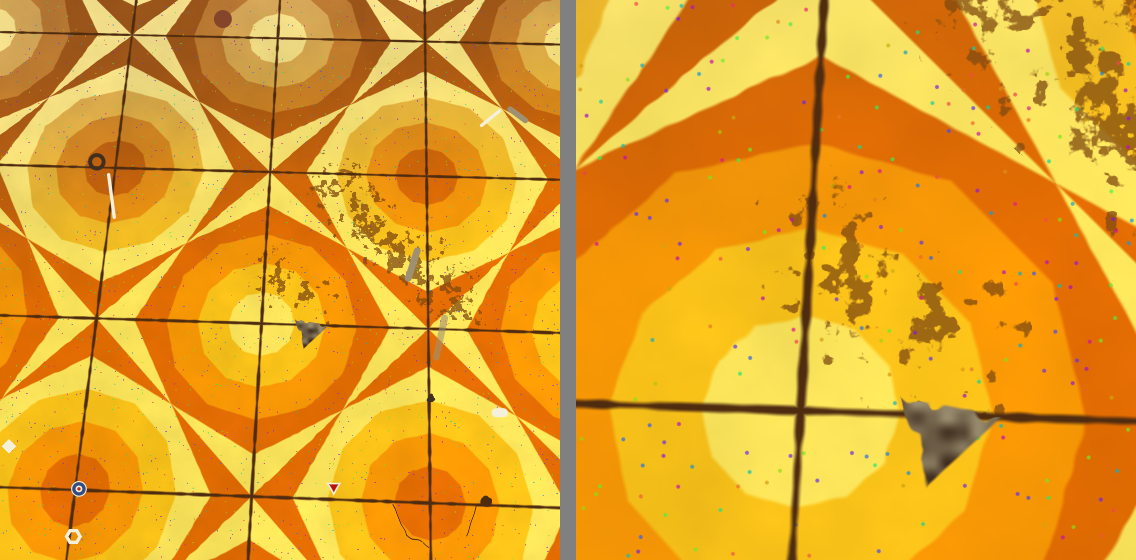
Left: the whole. Right: its middle third, enlarged.
Reproduce this pattern procedurally as a three.js fragment shader.

```glsl
// Worn amber floor tiles with nested polygon medallions, seen in mild perspective.
varying vec2 vUv;

const float PI = 3.14159265;
const float SOFT = 0.006;
const vec3 GROUT = vec3(0.31, 0.17, 0.06);
const vec3 WHITE = vec3(0.96, 0.94, 0.86);
const vec3 GREY = vec3(0.62, 0.57, 0.45);
const vec3 SOOT = vec3(0.25, 0.18, 0.12);

float hash(vec2 p) {
  return fract(sin(dot(p, vec2(127.1, 311.7))) * 43758.5453);
}

float noise(vec2 p) {
  vec2 i = floor(p), f = fract(p);
  f = f * f * (3.0 - 2.0 * f);
  return mix(mix(hash(i), hash(i + vec2(1, 0)), f.x),
             mix(hash(i + vec2(0, 1)), hash(i + 1.0), f.x), f.y);
}

float fbm(vec2 p) {
  float sum = 0.0, gain = 0.5;
  for (int i = 0; i < 4; i++) {
    sum += gain * noise(p);
    p = p * 2.03 + 17.0;
    gain *= 0.5;
  }
  return sum;
}

// Distances
float polygonRadius(vec2 p, float sides) {
  float sector = 2.0 * PI / sides;
  float a = mod(atan(p.y, p.x), sector) - 0.5 * sector;
  return length(p) * cos(a) / cos(0.5 * sector);
}

float segment(vec2 p, vec2 a, vec2 b) {
  vec2 d = b - a;
  return length(p - a - d * clamp(dot(p - a, d) / dot(d, d), 0.0, 1.0));
}

float edge(vec2 p, vec2 a, vec2 b) {
  return dot(p - a, normalize(vec2(b.y - a.y, a.x - b.x)));
}

float triangle(vec2 p, vec2 a, vec2 b, vec2 c) {
  return max(edge(p, a, b), max(edge(p, b, c), edge(p, c, a)));
}

vec3 paint(vec3 base, vec3 ink, float d, float soft) {
  return mix(ink, base, smoothstep(-soft, soft, d));
}

// Canvas to tile units; rows are counted downwards
vec2 floorCoord(vec2 p) {
  vec2 tilt = vec2(-0.00463, -0.05813);
  vec2 across = vec2(0.2582, 0.00551) - tilt.x * p;
  vec2 down = vec2(-0.04165, 0.21996) - tilt.y * p;
  vec2 r = p - vec2(0.2357, 0.0625);
  return vec2(r.x * down.y - r.y * down.x, across.x * r.y - across.y * r.x)
    / (across.x * down.y - across.y * down.x);
}

// Four glaze tones, 0 dark to 3 pale, dulled by fade
vec3 glaze(float k, float fade) {
  vec3 fresh = k < 0.5 ? vec3(0.90, 0.43, 0.01) : k < 1.5 ? vec3(0.98, 0.60, 0.02)
    : k < 2.5 ? vec3(0.99, 0.77, 0.10) : vec3(1.0, 0.91, 0.36);
  vec3 dull = k < 0.5 ? vec3(0.60, 0.33, 0.10) : k < 1.5 ? vec3(0.72, 0.47, 0.20)
    : k < 2.5 ? vec3(0.82, 0.64, 0.34) : vec3(0.95, 0.87, 0.54);
  return mix(fresh, dull, fade);
}

// Diamond cells alternate between dark and pale medallions
vec3 medallions(vec2 t, float fade) {
  vec2 cell = floor(vec2(t.x + t.y, t.x - t.y) * 0.5);
  vec2 p = t - vec2(cell.x + cell.y + 1.0, cell.x - cell.y);
  float invert = mod(cell.x + cell.y, 2.0);
  vec2 q = abs(p);
  float rim = max(q.x, q.y) + 0.54 * min(q.x, q.y) - 0.77;
  vec3 ground = glaze(3.0 - 3.0 * invert, fade);
  vec3 outer = glaze(3.0 * invert, fade);
  vec3 col = paint(ground, outer, q.x + q.y < 1.0 ? q.x + q.y - 1.0 : 0.0, 0.0001);
  col = mix(outer, ground, smoothstep(-SOFT, SOFT, 1.0 - q.x - q.y));
  col = paint(col, outer, rim, SOFT);
  float r = polygonRadius(p, 12.0);
  for (int i = 1; i < 4; i++) {
    float k = float(i);
    col = paint(col, glaze(mix(k, 3.0 - k, invert), fade), r - 0.76 + 0.187 * k, SOFT);
  }
  return col;
}

// Worn glaze, cracks and small coloured specks
vec3 wear(vec3 col, vec2 p) {
  float band = segment(p, vec2(0.59, 0.67), vec2(0.82, 0.46));
  float patchy = segment(p, vec2(0.49, 0.52), vec2(0.55, 0.46));
  float near = max(1.0 - band / 0.065, 0.7 - patchy / 0.08);
  float pits = fbm(p * 95.0) + 0.22 * clamp(near, 0.0, 1.0);
  col = mix(col, vec3(0.50, 0.29, 0.06), 0.75 * smoothstep(0.66, 0.74, pits) * step(0.0, near));
  vec2 bend = p + 0.006 * (noise(p * 60.0) - 0.5);
  float crack = min(segment(bend, vec2(0.703, 0.10), vec2(0.725, 0.043)),
    min(segment(bend, vec2(0.725, 0.043), vec2(0.766, 0.023)),
        segment(bend, vec2(0.853, 0.10), vec2(0.833, 0.043))));
  col = paint(col, GROUT, crack - 0.0008, 0.001);
  vec2 id = floor(p * 120.0);
  vec2 spot = fract(p * 120.0) - 0.2 - 0.6 * vec2(hash(id + 3.0), hash(id + 7.0));
  vec3 tint = 0.5 + 0.45 * cos(2.0 * PI * (hash(id + 11.0) + vec3(0.0, 0.33, 0.67)));
  float dotMask = step(0.86, hash(id)) * (1.0 - smoothstep(0.08, 0.2, length(spot)));
  return mix(col, tint, 0.7 * dotMask);
}

// Litter lying on the floor
vec3 litter(vec3 col, vec2 p) {
  float s = 0.0012;
  col = paint(col, SOOT, abs(length(p - vec2(0.173, 0.711)) - 0.012) - 0.0035, s);
  col = paint(col, WHITE, abs(polygonRadius(p - vec2(0.131, 0.042), 6.0) - 0.012) - 0.0035, s);
  float cap = length(p - vec2(0.141, 0.127));
  col = paint(paint(col, WHITE, cap - 0.014, s), vec3(0.2, 0.3, 0.5), abs(cap - 0.009) - 0.003, s);
  col = paint(col, vec3(0.75, 0.15, 0.1), cap - 0.003, s);
  col = paint(col, vec3(0.52, 0.27, 0.17), length(p - vec2(0.398, 0.966)) - 0.016, s);
  col = paint(col, WHITE, segment(p, vec2(0.886, 0.263), vec2(0.899, 0.263)) - 0.008, s);
  col = paint(col, WHITE, segment(p, vec2(0.194, 0.688), vec2(0.204, 0.612)) - 0.003, s);
  col = paint(col, WHITE, segment(p, vec2(0.860, 0.776), vec2(0.892, 0.802)) - 0.003, s);
  col = paint(col, WHITE, polygonRadius(p - vec2(0.016, 0.203), 4.0) - 0.013, s);
  col = paint(col, GREY, segment(p, vec2(0.745, 0.552), vec2(0.729, 0.503)) - 0.006, s);
  col = paint(col, GREY, segment(p, vec2(0.911, 0.805), vec2(0.938, 0.785)) - 0.005, s);
  col = paint(col, mix(col, GREY, 0.6), segment(p, vec2(0.794, 0.432), vec2(0.779, 0.362)) - 0.006, s);
  vec2 rough = p + 0.006 * (noise(p * 130.0) - 0.5);
  float chip = triangle(rough, vec2(0.527, 0.430), vec2(0.544, 0.379), vec2(0.585, 0.417));
  col = paint(col, mix(SOOT, GREY, noise(p * 110.0)), chip, s);
  float wedge = triangle(p, vec2(0.583, 0.138), vec2(0.596, 0.115), vec2(0.609, 0.138));
  col = paint(paint(col, WHITE, wedge, s), vec3(0.72, 0.08, 0.05), wedge + 0.003, s);
  col = paint(col, SOOT, length(rough - vec2(0.770, 0.289)) - 0.007, s);
  return paint(col, GROUT, length(rough - vec2(0.868, 0.104)) - 0.010, s);
}

void main() {
  vec2 t = floorCoord(vec2(vUv.x, 1.0 - vUv.y));
  float fade = smoothstep(0.48, 1.02, vUv.y + 0.16 * (0.5 - vUv.x));
  vec3 col = medallions(t + 0.006 * (noise(t * 28.0) - 0.5), fade);
  col *= 0.97 + 0.05 * hash(floor(t)) + 0.10 * (fbm(vUv * 22.0) - 0.5);
  col = wear(col, vUv);
  vec2 joint = abs(fract(t + 0.5) - 0.5);
  float gap = min(joint.x, joint.y) - 0.005 - 0.006 * noise(t * 25.0);
  col = paint(col, GROUT, gap, SOFT);
  gl_FragColor = vec4(litter(col, vUv), 1.0);
}
```
